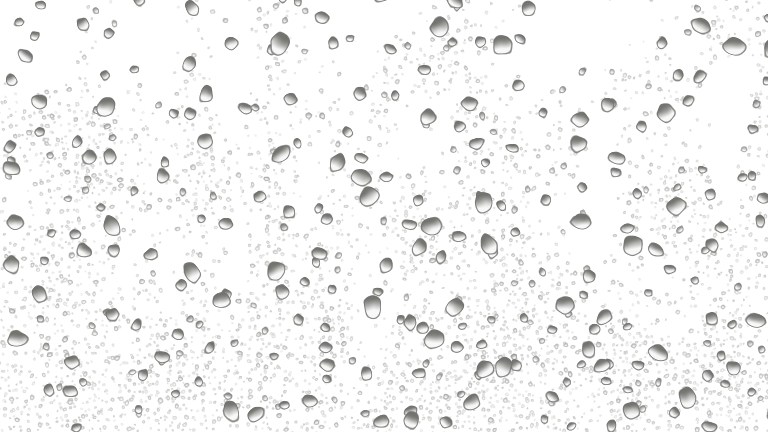
This texture is drawn by a Shadertoy shader. Its source:

```glsl
// Grey water drops of many sizes scattered over a white pane.

#define WHITE vec3(1.0)
#define TINT vec3(1.0, 1.0, 1.025)   // ink balance, slightly warm grey
#define DARK_INK 0.55                // darkness at the top of large drops
#define FAINT_INK 0.15               // darkness of the smallest droplets
#define RIM_WIDTH 0.0030             // outline width, canvas heights
#define RIM_INK 0.80                 // outline strength relative to the ink
#define WOBBLE 0.30                  // irregularity of the outlines
#define MAX_TILT 0.65                // largest lean of a drop, radians
#define JITTER 0.78                  // scatter inside a grid cell

vec4 hash4(vec2 p) {
    vec4 q = fract(p.xyxy * vec4(0.1031, 0.1030, 0.0973, 0.1099));
    q += dot(q, q.wzxy + 33.33);
    return fract((q.xxyz + q.yzzw) * q.zywx);
}

// Gradient noise, roughly -0.5 to 0.5
float cornerSlope(vec2 cell, vec2 offset) {
    float angle = 6.2832 * hash4(cell + 71.0).x;
    return dot(vec2(cos(angle), sin(angle)), offset);
}

float gradientNoise(vec2 p) {
    vec2 i = floor(p), f = p - i;
    vec2 u = f * f * f * (f * (f * 6.0 - 15.0) + 10.0);
    vec2 e = vec2(1.0, 0.0);
    return mix(mix(cornerSlope(i, f), cornerSlope(i + e, f - e), u.x),
               mix(cornerSlope(i + e.yx, f - e.yx), cornerSlope(i + 1.0, f - 1.0), u.x), u.y);
}

float coverage(float dist, float pixel) {
    return clamp(0.5 - dist / pixel, 0.0, 1.0);
}

// Crowding: clusters, vertical trails and a denser lower half
float crowding(vec2 p) {
    float clusters = gradientNoise(p * 4.0 + 9.0);
    float trails = gradientNoise(vec2(p.x * 12.0, p.y * 2.5) + 31.0);
    return clusters + 0.8 * trails + 0.8 * (0.45 - p.y);
}

// Paints one drop: dark cap, pale foot and a thin rim
void paintDrop(inout vec3 color, vec2 q, float radius, vec4 look, float pixel) {
    if (dot(q, q) > 4.0 * radius * radius + 9.0 * pixel * pixel) return;
    float tilt = (look.x - 0.5) * 2.0 * MAX_TILT;
    float c = cos(tilt), s = sin(tilt);
    vec2 p = vec2(c * q.x + s * q.y, c * q.y - s * q.x) / radius;
    float stretch = mix(0.84, 1.17, look.y);
    p *= vec2(1.0 / stretch, stretch);

    float lumps = gradientNoise(p * 0.9 + look.zw * 57.0);
    float dist = (length(p) * (1.0 + WOBBLE * lumps) - 1.0) * radius;
    float body = coverage(dist, pixel);
    float rim = body - coverage(dist + RIM_WIDTH, pixel);

    float weight = smoothstep(0.003, 0.011, radius);
    float ink = mix(FAINT_INK * (0.5 + look.w), DARK_INK, weight);
    float cap = smoothstep(-0.65, 0.75, p.y + 0.25 * lumps);
    cap *= mix(0.55, 1.0, weight);
    float foot = 0.05 * weight;
    vec3 inside = WHITE - ink * TINT * max(cap, foot);
    color = mix(color, inside, body);
    color -= ink * TINT * RIM_INK * rim * (1.0 - cap);
}

// Scatters drops over a jittered grid
void scatter(inout vec3 color, vec2 uv, float cell, float chance, float clumping,
             vec2 radii, float seed, float pixel) {
    vec2 home = floor(uv / cell);
    for (int y = -1; y <= 1; y++)
    for (int x = -1; x <= 1; x++) {
        vec2 id = home + vec2(x, y);
        vec4 place = hash4(id + seed);
        vec2 center = (id + 0.5 + JITTER * (place.xy - 0.5)) * cell;
        float odds = chance * (1.0 + clumping * crowding(center));
        if (place.z > odds) continue;
        float radius = mix(radii.x, radii.y, place.w * place.w * 0.5 + place.w * 0.5);
        paintDrop(color, uv - center, radius, hash4(id + seed + 213.0), pixel);
    }
}

void mainImage(out vec4 fragColor, in vec2 fragCoord) {
    float pixel = 1.0 / iResolution.y;
    vec2 uv = fragCoord * pixel;
    vec3 color = WHITE;

    // From fine mist up to the large drops
    scatter(color, uv, 0.0150, 0.32, 1.9, vec2(0.0022, 0.0040), 101.0, pixel);
    scatter(color, uv, 0.0210, 0.42, 1.6, vec2(0.0032, 0.0058), 307.0, pixel);
    scatter(color, uv, 0.0480, 0.22, 1.0, vec2(0.0055, 0.0085), 503.0, pixel);
    scatter(color, uv, 0.0720, 0.48, 0.7, vec2(0.0085, 0.0150), 709.0, pixel);
    scatter(color, uv, 0.1150, 0.55, 0.3, vec2(0.0150, 0.0240), 911.0, pixel);

    fragColor = vec4(clamp(color, 0.0, 1.0), 1.0);
}
```
